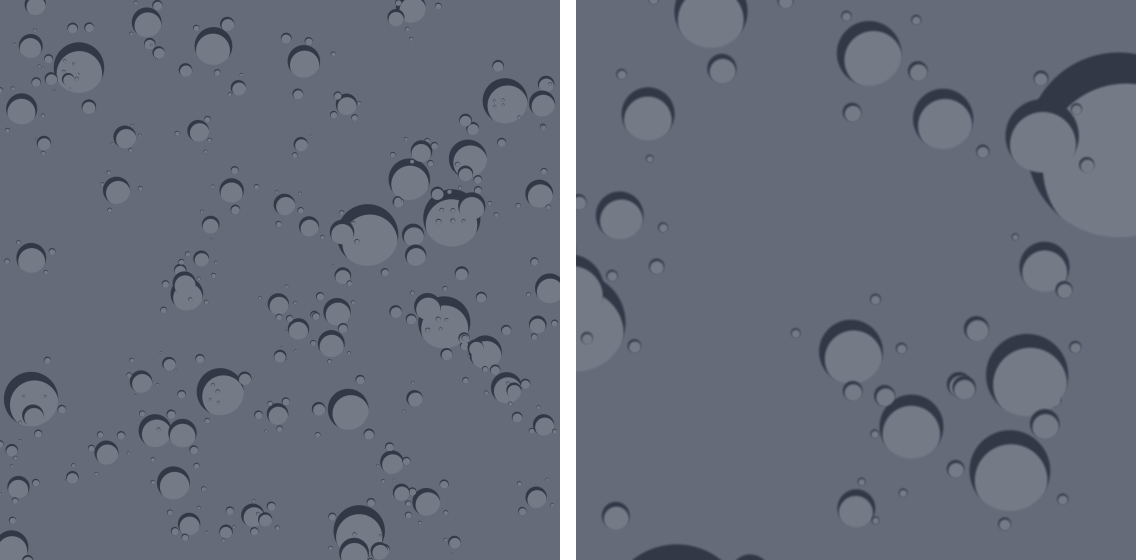
Left: the whole. Right: its middle third, enlarged.
This pattern is drawn by a WebGL 2 fragment shader. Its source:

```glsl
#version 300 es
precision highp float;
// Flat slate ground scattered with shaded craters, their satellites and tiny pits.

uniform vec2 u_resolution;
out vec4 fragColor;

const vec3 GROUND = vec3(0.40, 0.42, 0.48);
const vec3 FLOOR_LIT = vec3(0.46, 0.48, 0.53);
const vec3 RIM_SHADE = vec3(0.20, 0.22, 0.28);
const float TAU = 6.2831853;

// Three random values in 0..1 from a seed
vec3 hash3(vec3 seed) {
    vec3 q = fract(seed * vec3(0.1031, 0.1030, 0.0973));
    q += dot(q, q.yxz + 33.33);
    return fract((q.xxy + q.yxx) * q.zyx);
}

// Antialiased coverage of a disc
float disc(vec2 p, float radius, float soft) {
    return 1.0 - smoothstep(-soft, soft, length(p) - radius);
}

// One crater: dark disc with a lit floor shifted away from its upper rim
vec3 paintCrater(vec3 color, vec2 p, float radius, float tilt, float soft) {
    float hole = disc(p, radius, soft);
    vec2 shift = 0.25 * radius * vec2(sin(tilt), -cos(tilt));
    float lit = disc(p - shift, 0.9 * radius, soft);
    return mix(color, mix(RIM_SHADE, FLOOR_LIT, lit), hole);
}

// Small craters strewn around a centre; ranges are relative to its radius
vec3 paintRing(vec3 color, vec2 p, float radius, vec3 seed, int count,
               vec2 distances, vec2 sizes, float soft) {
    for (int i = 0; i < count; i++) {
        vec3 h = hash3(seed + vec3(7.3, 3.1, 5.7) * float(i + 1));
        float angle = TAU * (float(i) + 0.8 * h.x) / float(count) + seed.z;
        float reach = radius * mix(distances.x, distances.y, h.y);
        float size = radius * mix(sizes.x, sizes.y, h.z * h.z);
        vec2 center = reach * vec2(cos(angle), sin(angle));
        color = paintCrater(color, p - center, size, 0.5 * h.x, soft);
    }
    return color;
}

// A jittered grid of craters, each with satellites and optional inner pits
vec3 paintLayer(vec3 color, vec2 uv, float cells, vec2 radii, float chance,
                int satellites, int pits, float seed, float soft) {
    vec2 home = floor(uv * cells);
    for (int y = -1; y <= 1; y++) {
        for (int x = -1; x <= 1; x++) {
            vec2 cell = home + vec2(x, y);
            vec3 key = vec3(cell + 19.0, seed);
            vec3 place = hash3(key);
            if (place.z > chance) continue;

            vec3 look = hash3(key + 41.7);
            vec2 p = uv - (cell + mix(vec2(0.08), vec2(0.92), place.xy)) / cells;
            float radius = mix(radii.x, radii.y, look.x * look.x);
            float tilt = mix(-0.15, 0.6, look.y);

            color = paintCrater(color, p, radius, tilt, soft);
            color = paintRing(color, p, radius, key + look, satellites,
                              vec2(1.15, 2.1), vec2(0.13, 0.40), soft);
            if (look.z < 0.6) {
                vec2 pitCenter = radius * vec2(-0.25, -0.05);
                color = paintRing(color, p - pitCenter, radius, key + 11.3, pits,
                                  vec2(0.15, 0.5), vec2(0.06, 0.10), soft);
            }
        }
    }
    return color;
}

void main() {
    vec2 uv = gl_FragCoord.xy / u_resolution.y;
    float soft = max(0.0012, 0.7 / u_resolution.y);

    // Layers from the largest craters to the smallest
    vec3 color = GROUND;
    color = paintLayer(color, uv, 4.0, vec2(0.040, 0.058), 0.65, 4, 4, 3.0, soft);
    color = paintLayer(color, uv, 5.0, vec2(0.029, 0.038), 0.50, 4, 0, 17.0, soft);
    color = paintLayer(color, uv, 7.0, vec2(0.019, 0.028), 0.65, 4, 0, 29.0, soft);
    color = paintLayer(color, uv, 9.0, vec2(0.011, 0.016), 0.35, 2, 0, 53.0, soft);
    fragColor = vec4(color, 1.0);
}
```
